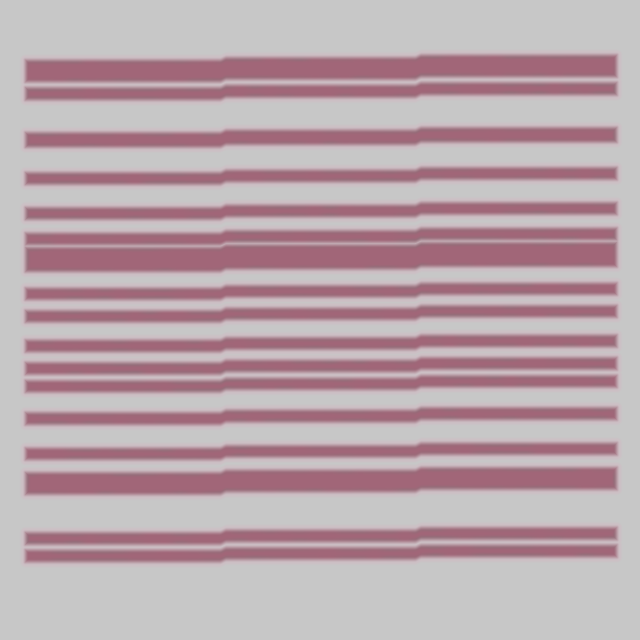
A Shadertoy shader for this pattern:

```glsl
const float UNITS = 256.0;                  // canvas width in layout units
const vec3 GROUND = vec3(0.78);
const vec3 HALO = vec3(0.80, 0.75, 0.77);
const vec3 ROSE = vec3(0.63, 0.40, 0.47);
const int BAR_COUNT = 17;

// Top edge and thickness of each bar, measured down from the top
const vec2 BARS[BAR_COUNT] = vec2[](
    vec2(24.0, 8.8), vec2(35.0, 5.0), vec2(53.0, 5.9), vec2(69.0, 4.8),
    vec2(83.0, 4.8), vec2(93.2, 4.8), vec2(98.9, 9.8), vec2(115.2, 4.7),
    vec2(124.2, 4.7), vec2(136.0, 4.8), vec2(145.0, 4.8), vec2(152.2, 4.7),
    vec2(165.0, 4.9), vec2(179.2, 4.7), vec2(189.0, 8.8), vec2(213.0, 4.8),
    vec2(220.0, 4.8));

float hash(vec2 cell) {
    vec3 p = fract(vec3(cell.xyx) * 0.1031);
    p += dot(p, p.yzx + 33.33);
    return fract((p.x + p.y) * p.z);
}

float valueNoise(vec2 p) {
    vec2 cell = floor(p);
    vec2 f = fract(p);
    f = f * f * (3.0 - 2.0 * f);
    return mix(mix(hash(cell), hash(cell + vec2(1, 0)), f.x),
               mix(hash(cell + vec2(0, 1)), hash(cell + vec2(1, 1)), f.x), f.y);
}

float boxDistance(vec2 p, vec2 center, vec2 halfSize) {
    vec2 q = abs(p - center) - halfSize;
    return length(max(q, 0.0)) + min(max(q.x, q.y), 0.0);
}

// Two soft steps that lift the bars toward the right
float stairLift(float x, float firstStep, float run, float soft) {
    float lift = 0.0;
    for (int i = 0; i < 2; i++) {
        float edge = firstStep + run * float(i);
        lift += smoothstep(edge - soft, edge + soft, x);
    }
    return lift;
}

float barsDistance(vec2 p, float left, float right) {
    float nearest = UNITS;
    for (int i = 0; i < BAR_COUNT; i++) {
        vec2 halfSize = 0.5 * vec2(right - left, BARS[i].y);
        vec2 center = vec2(left, BARS[i].x) + halfSize;
        nearest = min(nearest, boxDistance(p, center, halfSize));
    }
    return nearest;
}

void mainImage(out vec4 fragColor, in vec2 fragCoord) {
    vec2 p = fragCoord / iResolution.xy * UNITS;
    p.y = UNITS - p.y;
    float pixel = UNITS / iResolution.y;

    vec2 lifted = p + vec2(0.0, stairLift(p.x, 89.3, 78.0, 1.5));
    float d = barsDistance(lifted, 10.2, 246.7);

    // Faint pink bleed, then the soft-edged bar
    float soft = max(1.3, pixel);
    float bleed = 1.0 - smoothstep(1.2, 2.6, d);
    float ink = 1.0 - smoothstep(-soft, soft, d);
    vec3 color = mix(GROUND, HALO, bleed);
    color = mix(color, ROSE, ink);

    // Patchy grey fading along the bar edges
    float rim = smoothstep(-2.2, -0.6, d) * ink;
    float fade = 0.4 * rim * valueNoise(p / 6.0);
    color = mix(color, vec3(dot(color, vec3(0.30, 0.59, 0.11))), fade);

    fragColor = vec4(color, 1.0);
}
```
